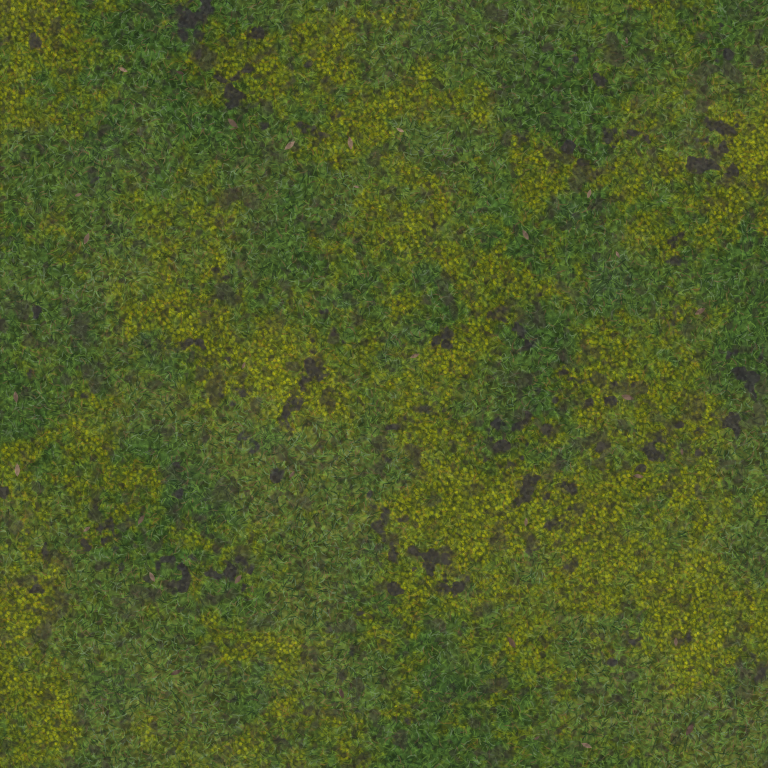
A WebGL 2 fragment shader for this texture:

```glsl
#version 300 es
precision highp float;

uniform vec2 u_resolution;
out vec4 fragColor;

vec3 hash3(vec2 p) {
  vec3 q = fract(vec3(p.xyx) * vec3(0.1031, 0.1030, 0.0973));
  q += dot(q, q.yxz + 33.33);
  return fract((q.xxy + q.yzz) * q.zyx);
}

mat2 rotation(float a) {
  return mat2(cos(a), -sin(a), sin(a), cos(a));
}

// Smooth cellular noise: every cell spreads its random value around its point
float clumps(vec2 p) {
  vec2 cell = floor(p);
  float total = 0.03, weight = 0.06;
  for (int i = 0; i < 9; i++) {
    vec2 c = cell + vec2(i % 3 - 1, i / 3 - 1);
    vec3 h = hash3(c);
    vec2 d = p - c - h.xy;
    float w = pow(max(1.0 - dot(d, d), 0.0), 3.0);
    total += w * h.z;
    weight += w;
  }
  return total / weight;
}

float patches(vec2 p) {
  float sum = 0.0, amp = 0.40;
  for (int i = 0; i < 5; i++) {
    sum += amp * clumps(p);
    p = rotation(0.9) * p * 2.1 + 17.3;
    amp *= 0.65;
  }
  return sum;
}

// Nearest sprig: x = distance to its tip, y = its random shade
vec2 sprigs(vec2 p) {
  vec2 cell = floor(p), best = vec2(9.0, 0.0);
  for (int i = 0; i < 9; i++) {
    vec2 c = cell + vec2(i % 3 - 1, i / 3 - 1);
    vec3 h = hash3(c + 71.0);
    float d = length(p - c - h.xy);
    if (d < best.x) best = vec2(d, h.z);
  }
  return best;
}

// One layer of thin bent blades, one per cell
vec3 blades(vec3 col, vec2 p, float scale, float seed, float moss, float pixel) {
  vec2 g = rotation(seed) * p * scale + seed * 13.0;
  vec2 cell = floor(g);
  for (int i = 0; i < 9; i++) {
    vec2 c = cell + vec2(i % 3 - 1, i / 3 - 1);
    vec3 h = hash3(c + seed * 37.0), k = hash3(c + seed * 53.0 + 9.0);
    vec2 q = rotation(h.z * 6.2832) * (g - c - h.xy);
    q.y += (k.x - 0.5) * q.x * q.x;
    float reach = 0.25 + 0.3 * k.y;
    float d = length(vec2(max(abs(q.x) - reach, 0.0), q.y)) / scale;
    float width = 0.0008 * (1.0 - 0.5 * smoothstep(0.0, reach, q.x));
    float cover = clamp((width - d) / pixel + 0.5, 0.0, 1.0);
    vec3 tint = mix(vec3(0.14, 0.21, 0.12), vec3(0.37, 0.49, 0.19), k.z);
    tint = mix(tint, vec3(0.40, 0.47, 0.34), step(0.87, k.x) * 0.8);
    tint = mix(tint, vec3(0.43, 0.34, 0.23), step(k.x, 0.08) * 0.8);
    tint = mix(tint, tint * vec3(1.3, 1.12, 0.6), moss);
    col = mix(col, tint, cover * (0.75 - 0.35 * moss));
  }
  return col;
}

// Flat radial plants
vec3 rosettes(vec3 col, vec2 p) {
  vec2 g = p * 9.0, cell = floor(g);
  for (int i = 0; i < 9; i++) {
    vec2 c = cell + vec2(i % 3 - 1, i / 3 - 1);
    vec3 h = hash3(c + 131.0), k = hash3(c + 211.0);
    vec2 d = g - c - h.xy;
    float r = length(d) / (0.22 + 0.25 * k.x);
    float a = atan(d.y, d.x) + 0.5 * (k.z - 0.5) * r;
    float rays = smoothstep(-0.3, 0.9, cos(a * floor(9.0 + 9.0 * k.y) + 2.0 * sin(a * 3.0 + h.x * 6.0)));
    float mask = smoothstep(1.0, 0.4, r + 0.25 * sin(a * 5.0 + h.y * 6.0)) * step(0.62, h.z);
    vec3 leaf = mix(vec3(0.18, 0.25, 0.17), mix(vec3(0.27, 0.41, 0.16), vec3(0.29, 0.37, 0.27), k.z), rays);
    col = mix(col, leaf, mask * 0.55);
  }
  return col;
}

// Scattered dry leaves
vec3 dryLeaves(vec3 col, vec2 p, float pixel) {
  vec2 g = p * 14.0, cell = floor(g);
  vec3 h = hash3(cell + 307.0), k = hash3(cell + 401.0);
  vec2 q = rotation(k.x * 6.2832) * (g - cell - 0.2 - 0.6 * h.xy) / 14.0;
  float size = 0.004 + 0.005 * k.y;
  float d = abs(q.y) - 0.4 * size * (1.0 - q.x * q.x / (size * size));
  float cover = clamp(0.5 - d / pixel, 0.0, 1.0) * step(0.8, h.z);
  vec3 tint = mix(vec3(0.32, 0.25, 0.22), vec3(0.55, 0.45, 0.38), k.z);
  return mix(col, tint, cover * 0.85);
}

void main() {
  vec2 p = gl_FragCoord.xy / u_resolution.y;
  float pixel = 1.0 / u_resolution.y;
  float ragged = clumps(p * 75.0 + 7.0) - 0.5;
  float moss = smoothstep(0.42, 0.69, patches(p * 6.5 + 3.0) + 0.2 * ragged);
  float tone = patches(p * 4.0 + 41.0);
  float bare = patches(p * 11.0 + 83.0);

  // Turf ground
  vec3 col = mix(vec3(0.21, 0.32, 0.14), vec3(0.31, 0.34, 0.16), smoothstep(0.3, 0.7, tone));
  col *= 0.65 + 0.7 * clumps(p * 170.0);
  col = rosettes(col, p);

  // Yellow moss of fine sprigs
  vec2 sprig = sprigs(rotation(0.6) * p * vec2(215.0, 190.0));
  float tip = smoothstep(0.85, 0.15, sprig.x) * (0.25 + 0.75 * sprig.y);
  vec3 mossColor = mix(vec3(0.24, 0.27, 0.12), vec3(0.60, 0.60, 0.07), tip);
  col = mix(col, mossColor, 0.1 + 0.75 * moss);

  // Grass, from long blades to short ones
  for (int i = 0; i < 7; i++)
    col = blades(col, p, 42.0 + 12.0 * float(i), float(i) + 1.0, moss, pixel);

  // Bare soil and small dark gaps showing through
  float gaps = smoothstep(0.69, 0.78, bare + 0.28 * ragged);
  col = mix(col, vec3(0.20, 0.19, 0.20), gaps * 0.8);
  float shade = smoothstep(0.36, 0.12, clumps(p * 62.0 + 19.0)) * smoothstep(0.35, 0.6, bare);
  col = mix(col, vec3(0.24, 0.23, 0.19), shade * 0.6);
  float pits = smoothstep(0.33, 0.1, clumps(p * 130.0 + 29.0));
  col = mix(col, vec3(0.20, 0.19, 0.16), pits * 0.5);

  col = dryLeaves(col, p, pixel);
  col *= 0.91 + 0.42 * (clumps(p * 290.0) - 0.5) + 0.26 * tone;
  fragColor = vec4(col + vec3(0.004, 0.0, 0.012), 1.0);
}
```
